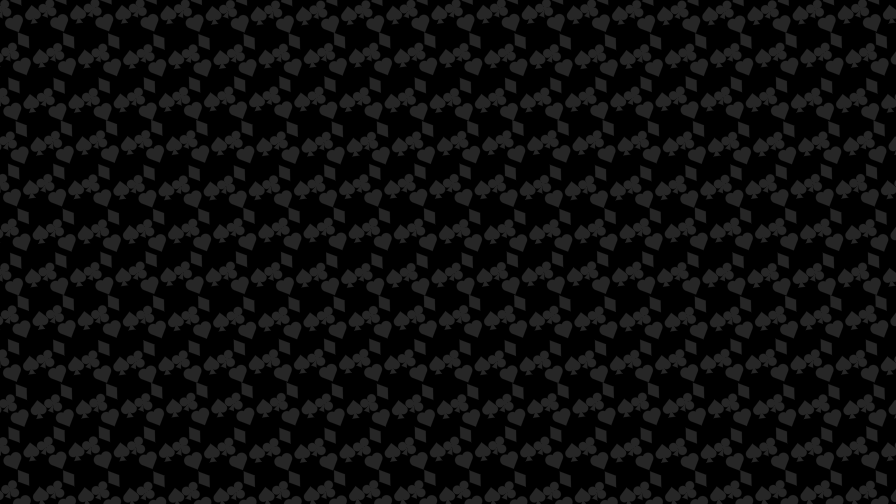
This pattern is drawn by a WebGL 2 fragment shader. Its source:

```glsl
#version 300 es
precision highp float;
// Staggered rows of tilted card suits, dark grey on black.

uniform vec2 u_resolution;
out vec4 fragColor;

const float ROWS = 11.52;        // row pitches in the canvas height
const float COLUMN_PITCH = 1.032; // in row pitches
const vec3 BACKGROUND = vec3(0.0);
const vec3 SUIT_GREY = vec3(0.15);

// Moves to the shape's centre and undoes its counterclockwise tilt.
vec2 toLocal(vec2 p, vec2 center, float tilt) {
    float c = cos(tilt), s = sin(tilt);
    return mat2(c, -s, s, c) * (p - center);
}

float circle(vec2 p, vec2 center, float radius) {
    return length(p - center) - radius;
}

// Stem that flares towards its foot, from y = 0 down to -height.
float stem(vec2 p, float height, float footWidth) {
    float t = clamp(-p.y / height, 0.0, 1.0);
    float halfWidth = footWidth * mix(0.25, 1.0, t * t);
    return max(abs(p.x) - halfWidth, abs(p.y + 0.5 * height) - 0.5 * height);
}

// Heart of about unit height with its middle at the origin.
float unitHeart(vec2 p) {
    p = vec2(abs(p.x), p.y + 0.55);
    if (p.x + p.y > 1.0) return circle(p, vec2(0.25, 0.75), 0.35355);
    vec2 toNotch = p - vec2(0.0, 1.0);
    vec2 toSide = p - 0.5 * max(p.x + p.y, 0.0);
    return sqrt(min(dot(toNotch, toNotch), dot(toSide, toSide))) * sign(p.x - p.y);
}

float heart(vec2 p, float size) {
    return unitHeart(p / size) * size;
}

float spade(vec2 p, float size) {
    float leaf = heart(vec2(p.x, -p.y + 0.12 * size), size);
    return min(leaf, stem(p + vec2(0.0, 0.15 * size), 0.58 * size, 0.27 * size));
}

float club(vec2 p, float size) {
    vec2 side = vec2(abs(p.x), p.y);
    float lobes = min(circle(p, vec2(0.0, 0.53) * size, 0.49 * size),
                      circle(side, vec2(0.53, -0.22) * size, 0.49 * size));
    float core = circle(p, vec2(0.0), 0.24 * size);
    return min(min(lobes, core), stem(p, size, 0.32 * size));
}

float diamond(vec2 p, vec2 halfSize) {
    p = abs(p);
    vec2 normal = normalize(halfSize.yx);
    return dot(p - vec2(halfSize.x, 0.0), normal);
}

// One group of four suits around its club.
float suitGroup(vec2 p) {
    float d = club(toLocal(p, vec2(0.0), -0.35), 0.207);
    d = min(d, spade(toLocal(p, vec2(-0.35, -0.13), 0.14), 0.30));
    d = min(d, heart(toLocal(p, vec2(0.28, -0.36), 0.42), 0.35));
    return min(d, diamond(toLocal(p, vec2(0.29, 0.26), 0.62), vec2(0.150, 0.222)));
}

// Odd rows step right, with a slight drift from row to row.
float rowShift(float row) {
    return 0.04 + 0.187 * mod(row, 2.0) + 0.03 * sin(row * 1.1 - 5.0);
}

// Slight vertical drift along each row.
float columnDrift(float column, float row) {
    return 0.02 * sin(column * 0.7 + row * 1.9);
}

float suitPattern(vec2 p) {
    float d = 1e3;
    float nearestRow = floor(0.5 - p.y);
    for (int j = -1; j <= 1; j++) {
        float row = nearestRow + float(j);
        float x = p.x - rowShift(row);
        float nearestColumn = floor(x / COLUMN_PITCH + 0.5);
        for (int i = -1; i <= 1; i++) {
            float column = nearestColumn + float(i);
            vec2 local = vec2(x - column * COLUMN_PITCH, p.y + row);
            local.y -= columnDrift(column, row);
            d = min(d, suitGroup(local));
        }
    }
    return d;
}

void main() {
    // Row pitch is one unit; the first row sits just below the top edge.
    vec2 p = gl_FragCoord.xy / u_resolution.y * ROWS;
    p.y -= ROWS - 0.2;
    float edge = 0.75 * ROWS / u_resolution.y;
    float coverage = 1.0 - smoothstep(-edge, edge, suitPattern(p));
    fragColor = vec4(mix(BACKGROUND, SUIT_GREY, coverage), 1.0);
}
```
